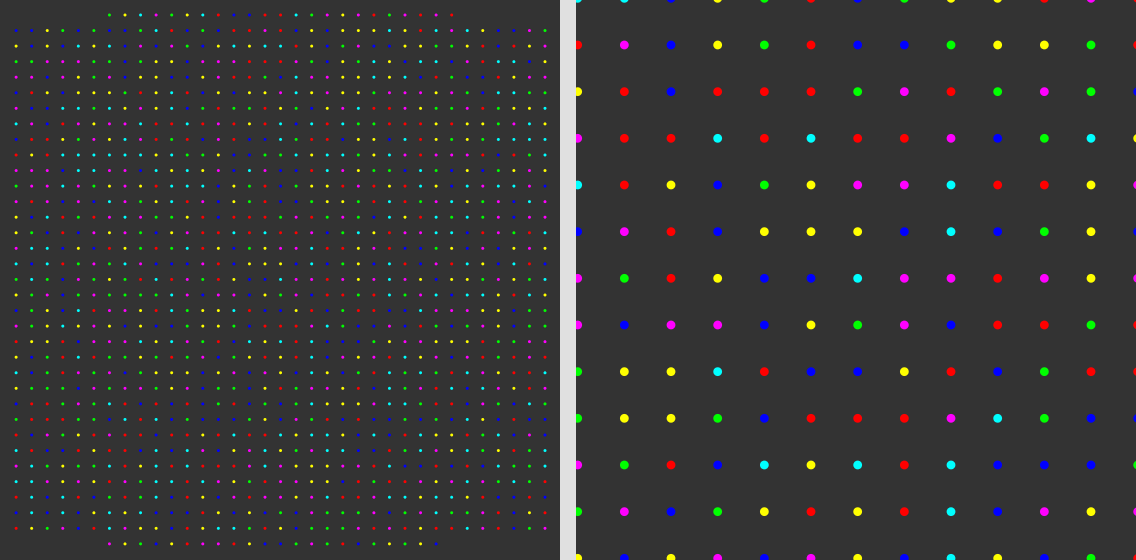
Left: the whole. Right: its middle third, enlarged.
A WebGL 1 fragment shader for this pattern:

```glsl
precision highp float;

uniform vec2 u_resolution;

const float CELLS = 36.0;
const float DOT_RADIUS = 0.0026;
const float GRID_SHIFT = 0.001;
const vec3 BACKGROUND = vec3(0.2);

float hash(vec2 p) {
  return fract(sin(dot(p, vec2(12.9898, 78.233))) * 43758.5453);
}

// Fully saturated colour, hue in turns
vec3 hueColor(float hue) {
  vec3 wheel = abs(fract(hue + vec3(0.0, 2.0, 1.0) / 3.0) * 6.0 - 3.0);
  return clamp(wheel - 1.0, 0.0, 1.0);
}

// One of six evenly spaced hues per dot
vec3 dotColor(vec2 id) {
  return hueColor(floor(hash(id) * 6.0) / 6.0);
}

float inRange(float value, float low, float high) {
  return step(low - 0.5, value) * step(value, high + 0.5);
}

// Full rows in the middle, shortened first and last rows
float dotPresent(vec2 id, float lastCell) {
  float fullRows = inRange(id.y, 2.0, lastCell - 1.0) * inRange(id.x, 1.0, lastCell);
  float topRow = inRange(id.y, lastCell, lastCell) * inRange(id.x, 7.0, 29.0);
  float bottomRow = inRange(id.y, 1.0, 1.0) * inRange(id.x, 7.0, 28.0);
  return fullRows + topRow + bottomRow;
}

float discCoverage(vec2 offset, float radius, float edge) {
  return clamp((radius - length(offset)) / edge + 0.5, 0.0, 1.0);
}

void main() {
  float size = min(u_resolution.x, u_resolution.y);
  vec2 uv = gl_FragCoord.xy / size - GRID_SHIFT;

  // Nearest grid point
  vec2 id = floor(uv * CELLS + 0.5);
  vec2 offset = uv - id / CELLS;

  float mask = discCoverage(offset, DOT_RADIUS, 1.0 / size);
  mask *= dotPresent(id, CELLS - 1.0);

  gl_FragColor = vec4(mix(BACKGROUND, dotColor(id), mask), 1.0);
}
```
